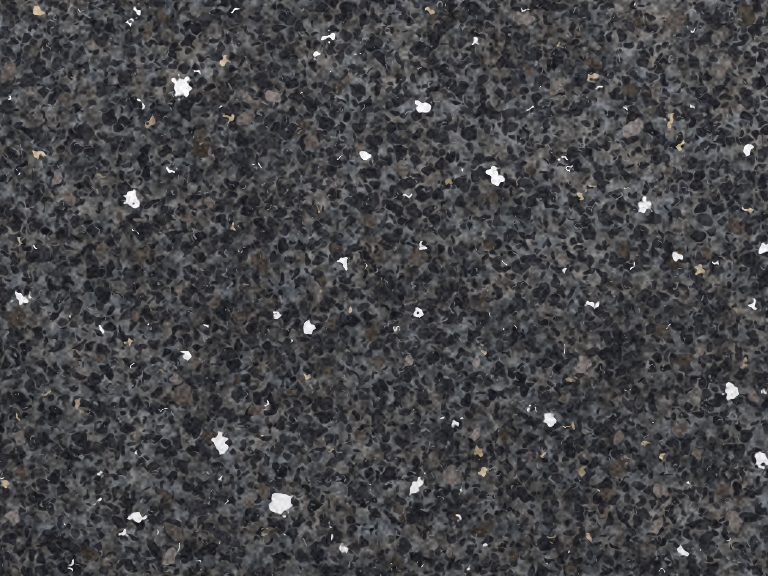
This texture is drawn by a WebGL 1 fragment shader. Its source:

```glsl
precision highp float;
// Polished dark granite: a mottled grey matrix packed with blue-black grains,
// then dull mauve flakes, beige specks and sparse ragged white chips.
// Every mineral is one call to the same scattered, rough-edged grain layer.

uniform vec2 u_resolution;

const vec3 MATRIX_GREY = vec3(0.332, 0.333, 0.338);
const vec3 BLACK_BLUE = vec3(0.105, 0.108, 0.130);
const vec3 CHARCOAL = vec3(0.195, 0.196, 0.212);
const vec3 DARK_BROWN = vec3(0.250, 0.222, 0.200);
const vec3 PALE_MAUVE = vec3(0.560, 0.525, 0.515);
const vec3 BEIGE = vec3(0.660, 0.600, 0.500);
const vec3 WHITE = vec3(0.930, 0.925, 0.935);
const float EDGE = 0.0022;

float hash(vec2 p) {
  return fract(sin(dot(p, vec2(127.1, 311.7))) * 43758.5453);
}

vec2 hash2(vec2 p) {
  return vec2(hash(p), hash(p + 37.3));
}

float noise(vec2 p) {
  vec2 cell = floor(p);
  vec2 f = fract(p);
  f = f * f * (3.0 - 2.0 * f);
  float low = mix(hash(cell), hash(cell + vec2(1.0, 0.0)), f.x);
  float high = mix(hash(cell + vec2(0.0, 1.0)), hash(cell + 1.0), f.x);
  return mix(low, high, f.y);
}

// Noise centred on zero
float signedNoise(vec2 p) {
  return noise(p) - 0.5;
}

// Offset that makes grain outlines crooked
vec2 crook(vec2 p, float frequency, float amount) {
  vec2 q = p * frequency;
  return amount * vec2(signedNoise(q), signedNoise(q + 51.7));
}

// Scattered grains; x is coverage, y a random value of the grain on top.
// Radii are in units of the canvas height.
vec2 grains(vec2 p, float scale, float density, vec2 radii, float seed) {
  vec2 q = p * scale;
  vec2 home = floor(q);
  vec2 result = vec2(0.0);
  for (int y = -1; y <= 1; y++) {
    for (int x = -1; x <= 1; x++) {
      vec2 cell = home + vec2(float(x), float(y));
      vec2 key = cell + seed;
      vec2 center = cell + 0.5 + 0.8 * (hash2(key) - 0.5);
      float angle = 6.2832 * hash(key + 11.9);
      vec2 axis = vec2(cos(angle), sin(angle));
      vec2 d = (q - center) / scale;
      d = vec2(dot(d, axis), dot(d, vec2(-axis.y, axis.x)));
      d.y *= mix(1.0, 1.8, hash(key + 23.1));
      float size = hash(key + 71.3);
      float radius = mix(radii.x, radii.y, size * size);
      float cover = 1.0 - smoothstep(-EDGE, EDGE, length(d) - radius);
      cover *= step(hash(key + 5.7), density);
      if (cover > result.x) result = vec2(cover, hash(key + 91.7));
    }
  }
  return result;
}

// Grey ground mass with tints and crystal-sized mottling
vec3 matrixColor(vec2 p) {
  float tone = 0.10 * signedNoise(p * 9.0) + 0.16 * signedNoise(p * 65.0)
             + 0.17 * signedNoise(p * 130.0 + 7.0);
  float warmth = signedNoise(p * 38.0 + 19.0);
  return (MATRIX_GREY + tone) * (1.0 + warmth * vec3(0.10, 0.0, -0.10));
}

void main() {
  vec2 p = gl_FragCoord.xy / u_resolution.y;
  vec2 rough = p + crook(p, 95.0, 0.011);
  vec2 ragged = p + crook(p, 130.0, 0.016);
  vec3 color = matrixColor(p);

  // Dull flakes, mostly brown and a few pale
  vec2 flake = grains(rough, 15.0, 0.34, vec2(0.009, 0.021), 3.0);
  vec3 flakeColor = mix(DARK_BROWN, PALE_MAUVE, flake.y * flake.y);

  // Packed dark grains in two sizes
  vec2 coarse = grains(rough, 48.0, 0.66, vec2(0.006, 0.014), 17.0);
  vec2 fine = grains(rough, 85.0, 0.48, vec2(0.004, 0.008), 29.0);
  color = mix(color, mix(BLACK_BLUE, CHARCOAL, coarse.y), 0.90 * coarse.x);
  color = mix(color, mix(BLACK_BLUE, CHARCOAL, fine.y), 0.85 * fine.x);
  color = mix(color, flakeColor, 0.85 * flake.x);

  // Crystal glitter over everything below the bright chips
  float glitter = signedNoise(p * 210.0 + 3.0);
  color += glitter * (0.07 + 0.32 * color);
  vec2 glint = grains(ragged, 62.0, 0.17, vec2(0.0016, 0.0036), 43.0);
  color = mix(color, vec3(0.54, 0.55, 0.57), 0.8 * glint.x);

  // Beige specks, white chips and tiny white sparks
  vec2 speck = grains(ragged, 21.0, 0.09, vec2(0.004, 0.010), 59.0);
  color = mix(color, BEIGE * (0.8 + 0.4 * speck.y) + 0.2 * glitter, speck.x);
  vec2 chip = grains(ragged, 12.0, 0.23, vec2(0.006, 0.020), 83.0);
  vec2 spark = grains(ragged, 36.0, 0.06, vec2(0.002, 0.005), 101.0);
  float white = max(chip.x, spark.x);
  color = mix(color, WHITE + 0.14 * glitter, white);

  // Gentle light falling off towards the bottom
  color *= mix(0.94, 1.05, p.y);
  gl_FragColor = vec4(clamp(color, 0.0, 1.0), 1.0);
}
```
